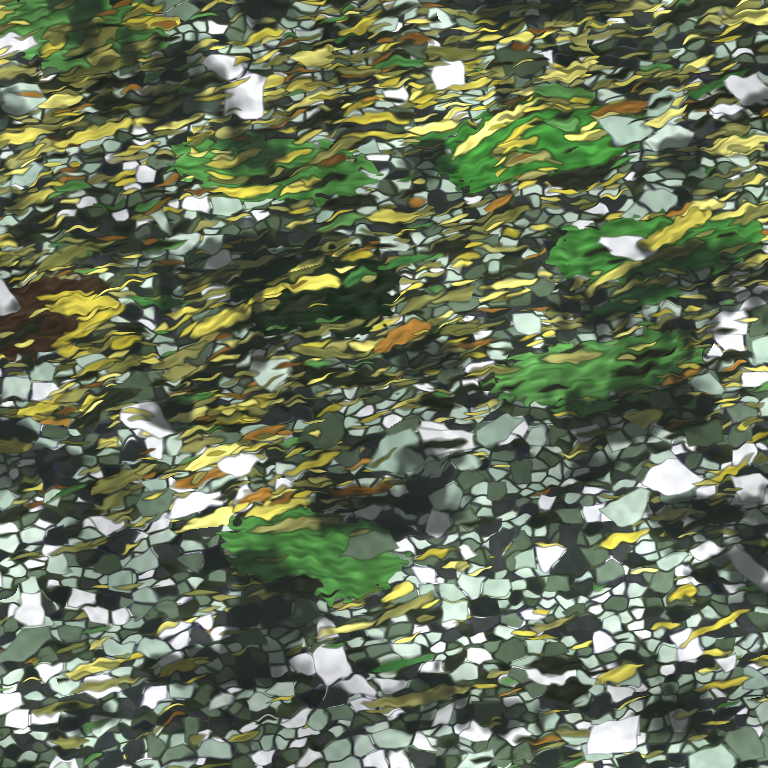
Reproduce this texture procedurally as a Shadertoy shader.

```glsl
// Thin section of a mica schist: mosaics of pale and dark quartz grains, crossed by
// tilted yellow and olive mica flakes and a few large green or dark lenses.
// Grains are Voronoi cells; flakes and lenses are scattered on jittered, rotated grids.

vec3 hash3(vec2 p) {
    vec3 q = fract(vec3(p.xyx) * vec3(.1031, .1030, .0973));
    q += dot(q, q.yxz + 33.33);
    return fract((q.xxy + q.yzz) * q.zyx);
}

float noise(vec2 p) {
    vec2 i = floor(p), f = fract(p);
    f = f * f * (3. - 2. * f);
    return mix(mix(hash3(i).x, hash3(i + vec2(1, 0)).x, f.x),
               mix(hash3(i + vec2(0, 1)).x, hash3(i + vec2(1, 1)).x, f.x), f.y);
}

// Maps the direction at the given angle onto the x axis
vec2 turn(vec2 p, float angle) {
    float c = cos(angle), s = sin(angle);
    return vec2(c * p.x + s * p.y, c * p.y - s * p.x);
}

vec3 quartzColour(vec3 h) {
    vec3 dark = mix(vec3(.13, .16, .15), vec3(.25, .27, .26), h.y);
    vec3 grey = mix(vec3(.29, .35, .27), vec3(.46, .54, .46), h.y);
    vec3 pale = mix(vec3(.63, .73, .66), vec3(.80, .87, .81), h.y);
    vec3 col = h.x < .33 ? dark : h.x < .58 ? grey : pale;
    return h.x > .91 ? vec3(.95, .96, .97) : col;
}

// Rounded polygonal grains; only the given share of cells is filled
vec3 addGrains(vec3 col, vec2 p, vec2 scale, float share, float bright) {
    vec2 q = turn(p, .12) * scale, base = floor(q), cell = base;
    float near = 9., next = 9.;
    for (int j = -1; j <= 1; j++)
    for (int i = -1; i <= 1; i++) {
        vec2 c = base + vec2(i, j);
        float d = length(c + .1 + .8 * hash3(c).xy - q);
        if (d < near) { next = near; near = d; cell = c; }
        else next = min(next, d);
    }
    vec3 h = hash3(cell + 71.), tone = hash3(cell + 133.);
    if (h.x > share) return col;
    tone.x = min(tone.x + bright, 1.);
    float gap = next - near;
    vec3 body = quartzColour(tone) * (.92 + .16 * noise(p * 100.));
    vec3 rim = mix(vec3(.17, .21, .15), vec3(.22, .20, .32), step(.6, h.y));
    col = mix(col, rim, .7 * smoothstep(0., .1, gap));
    return mix(col, body, smoothstep(0., .06 + .0062 * scale.x, gap));
}

vec3 micaColour(vec3 h) {
    vec3 yellow = mix(vec3(.76, .71, .25), vec3(.94, .92, .53), h.y);
    vec3 olive = mix(vec3(.42, .44, .24), vec3(.62, .61, .37), h.y);
    vec3 brown = mix(vec3(.40, .28, .16), vec3(.70, .52, .24), h.y);
    vec3 green = mix(vec3(.25, .45, .24), vec3(.40, .60, .34), h.y);
    vec3 dark = vec3(.17, .19, .15);
    return h.x < .36 ? yellow : h.x < .69 ? olive : h.x < .76 ? brown : h.x < .82 ? green : dark;
}

vec3 lensColour(vec3 h) {
    vec3 green = mix(vec3(.25, .51, .22), vec3(.37, .58, .32), h.y);
    return h.x < .52 ? green : h.x < .85 ? vec3(.14, .19, .14) : vec3(.27, .22, .17);
}

// Ragged spindles with a dark outline and lengthwise streaks
vec3 addFlakes(vec3 col, vec2 p, vec2 size, float share, float seed, bool lens) {
    vec2 q = turn(p, lens ? .12 : .24), base = floor(q / size);
    for (int j = -1; j <= 1; j++)
    for (int i = -1; i <= 1; i++) {
        vec2 c = base + vec2(i, j);
        vec3 h = hash3(c + seed), k = hash3(c + seed + 57.);
        if (h.x > share) continue;
        vec2 d = turn(q - (c + .25 + .5 * h.yz) * size, (k.x - .5) * .5);
        vec2 extent = size * vec2(mix(.34, .74, k.y), mix(.2, .43, k.z));
        if (lens) extent = size * vec2(.32 + .12 * k.y, .22 + .12 * k.z);
        vec2 u = abs(d / extent);
        if (u.x > 1.4 || u.y > 1.7) continue;
        float ragged = noise(d * vec2(90, 190) + c * 7.) - .5;
        float shape = 1. - pow(u.x, 2.6) - pow(u.y, lens ? 2. : 1.2) + .8 * ragged;
        float soft = min(.0038 / extent.y, .8);
        float streak = noise(turn(d, .08) * vec2(50, 260) + c * 3.);
        vec3 tone = hash3(c + seed + 211.);
        vec3 body = (lens ? lensColour(tone) : micaColour(tone)) * (.74 + .46 * streak);
        if (lens) body *= .8 + .35 * noise(d * vec2(60, 130));
        float outline = smoothstep(-1.1 * soft, 0., shape);
        col = mix(col, vec3(.17, .18, .12), .5 * outline);
        col = mix(col, body, smoothstep(-.25 * soft, .8 * soft, shape));
    }
    return col;
}

void mainImage(out vec4 fragColor, in vec2 fragCoord) {
    vec2 p = fragCoord / iResolution.y;
    vec2 place = p;
    // Broad bands: quartz-rich below, mica-rich above, with mica in clusters
    float band = .6 * noise(p * vec2(3, 5) + 4.) + .9 * (.55 - p.y) + .13;
    float quartz = smoothstep(.35, .68, band);
    float cluster = smoothstep(.25, .7, noise(turn(p, .2) * vec2(6, 13) + 31.));
    float mica = mix(.82, .2, quartz) * mix(.55, 1.15, cluster);
    // Gentle bending of the foliation and roughened outlines
    p += .014 * (vec2(noise(p * 13.), noise(p * 13. + 40.)) - .5);
    p += .008 * (vec2(noise(p * 70.), noise(p * 70. + 90.)) - .5);

    vec3 col = mix(vec3(.13, .16, .13), vec3(.30, .34, .25), noise(p * vec2(50, 120)));
    col = addGrains(col, p, vec2(44, 72), .95, .02);
    col = addFlakes(col, p, vec2(.036, .011), mica * .8, 11., false);
    col = addGrains(col, p + 3., vec2(30, 43), mix(.16, .46, quartz), .16);
    col = addFlakes(col, p, vec2(.34, .17), .32, 29., true);
    col = addFlakes(col, p, vec2(.064, .021), mica * .58, 47., false);
    col = addGrains(col, p + 7., vec2(18, 27), .08, .36);
    col = addFlakes(col, p, vec2(.098, .029), mica * .26, 83., false);
    col = addFlakes(col, p, vec2(.03, .0095), mica * .26, 101., false);

    // Broad light and shade, then dark patches with ragged borders
    col *= .8 + .44 * noise(place * vec2(7, 11) + 63.);
    float patches = noise(p * vec2(9, 15) + 17.) + .22 * (noise(p * 60.) - .5);
    col = mix(col, vec3(.13, .15, .14), .72 * smoothstep(.66, .82, patches));
    fragColor = vec4(clamp(col, 0., 1.), 1.);
}
```
